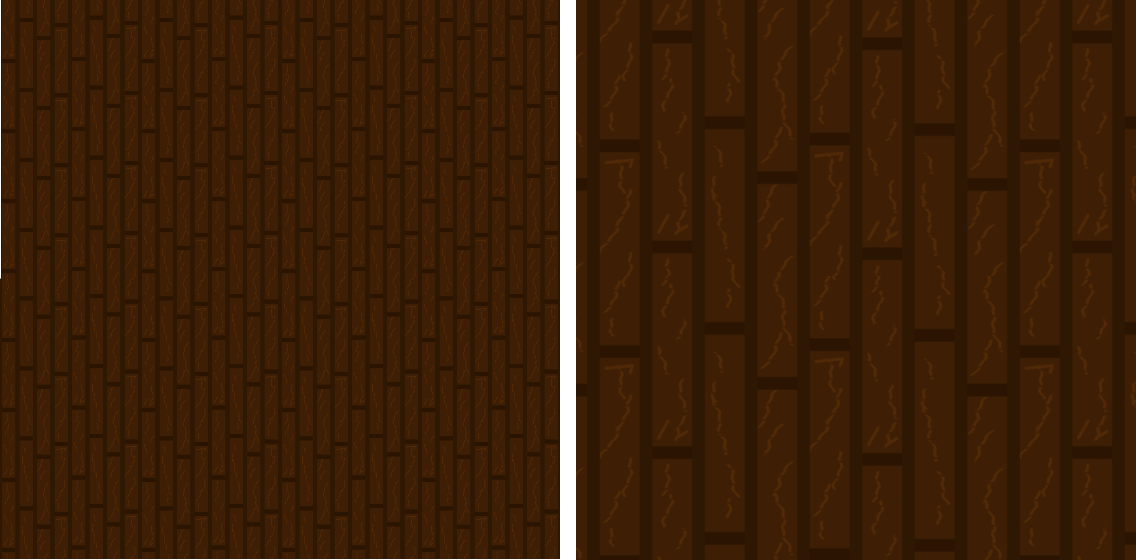
Left: the whole. Right: its middle third, enlarged.
Reproduce this texture procedurally as a three.js fragment shader.

```glsl
#define COLUMNS 32.0
#define PLANK_LENGTH 4.0
#define TILE_HEIGHT 15.917
#define JOINT_OFFSETS vec4(3.5, 1.135, 2.18, 1.445)
#define PAIR_SHIFT 0.13
#define GAP_HALF 0.121
#define GRAIN_HALF 0.028
#define SOFT 0.02
#define WOOD vec3(0.242, 0.121, 0.02)
#define GROOVE vec3(0.18, 0.089, 0.01)
#define JOINT vec3(0.168, 0.082, 0.008)
#define GRAIN vec3(0.32, 0.16, 0.025)

varying vec2 vUv;

float hash(vec2 p) {
  return fract(sin(dot(p, vec2(127.1, 311.7))) * 4375.85);
}

float below(float value, float limit) {
  return 1.0 - smoothstep(limit - SOFT, limit + SOFT, value);
}

float segmentDistance(vec2 p, vec2 a, vec2 b) {
  vec2 ab = b - a;
  return length(p - a - ab * clamp(dot(p - a, ab) / dot(ab, ab), 0.0, 1.0));
}

// Short crooked scratches, the same on every plank of one kind
float grainMask(vec2 p, float kind) {
  float mask = 0.0;
  for (int i = 0; i < 6; i++) {
    vec2 seed = vec2(float(i) + 1.0, kind + 3.0);
    float phase = 6.283 * hash(seed);
    float halfLength = mix(0.16, 0.38, hash(seed + 11.0));
    float slope = mix(-0.65, 0.35, hash(seed + 23.0));
    vec2 center = vec2(mix(0.3, 0.7, hash(seed + 37.0)),
                       0.55 + 0.58 * float(i) + 0.25 * (hash(seed + 53.0) - 0.5));
    float t = p.y - center.y;
    float bend = 0.035 * sin(10.0 * t + phase) + 0.018 * sin(27.0 * t + 2.0 * phase);
    float across = abs(p.x - center.x - slope * t - bend) / sqrt(1.0 + slope * slope);
    float broken = smoothstep(-1.1, -0.75, sin(21.0 * t + phase));
    mask = max(mask, below(across, GRAIN_HALF) * below(abs(t), halfLength) * broken);
  }

  // Bent cap at the top of the last kind, forked foot on the first
  float extra = 1.0;
  if (kind > 2.5) {
    extra = min(segmentDistance(p, vec2(0.24, 0.32), vec2(0.74, 0.27)),
                segmentDistance(p, vec2(0.74, 0.27), vec2(0.7, 0.4)));
  } else if (kind < 0.5) {
    extra = min(segmentDistance(p, vec2(0.24, 3.72), vec2(0.42, 3.4)),
                segmentDistance(p, vec2(0.58, 3.72), vec2(0.78, 3.6)));
  }
  return max(mask, below(extra, GRAIN_HALF));
}

void main() {
  // Column widths are the unit, with y running down
  vec2 p = vec2(vUv.x, 1.0 - vUv.y) * COLUMNS;
  float column = floor(p.x);
  float kind = floor(mod(column + 0.5, 4.0));
  float pair = step(4.0, mod(column + 0.5, 8.0));

  // Staggered planks inside a vertically repeating tile
  vec4 pick = vec4(equal(vec4(kind), vec4(0.0, 1.0, 2.0, 3.0)));
  float offset = dot(JOINT_OFFSETS, pick) - PAIR_SHIFT * pair;
  vec2 plank = vec2(fract(p.x), mod(mod(p.y, TILE_HEIGHT) - offset, PLANK_LENGTH));

  // Wood, then end joints, then the long grooves
  float sideDistance = min(plank.x, 1.0 - plank.x);
  float endDistance = min(plank.y, PLANK_LENGTH - plank.y);
  vec3 color = mix(WOOD, GRAIN, grainMask(plank, kind));
  color = mix(color, JOINT, below(endDistance, GAP_HALF));
  color = mix(color, GROOVE, below(sideDistance, GAP_HALF));

  // Bare margins beside the upper tile and along the bottom
  float leftMargin = below(p.x, 0.062) * below(p.y, TILE_HEIGHT);
  float bottomMargin = below(COLUMNS - p.y, 0.062);
  color = mix(color, vec3(1.0), max(leftMargin, bottomMargin));

  gl_FragColor = vec4(color, 1.0);
}
```
